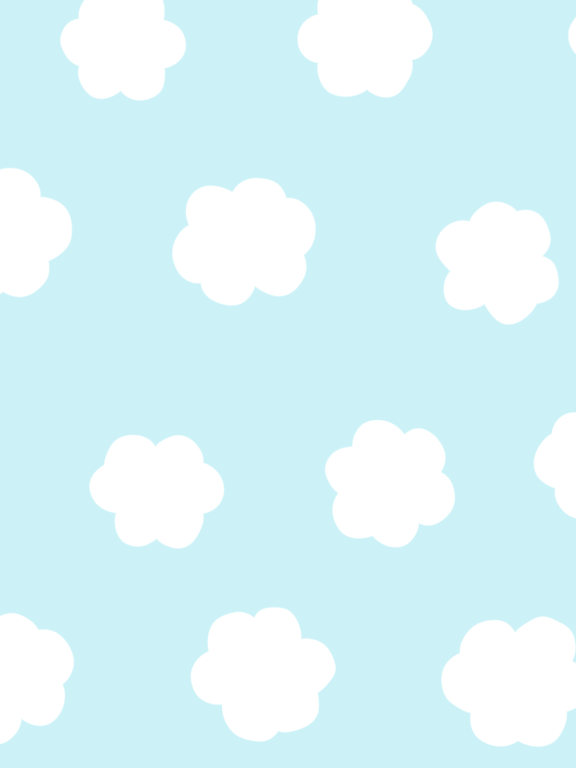
Give the GLSL for this pattern, as a Shadertoy shader.

```glsl
const vec3 SKY = vec3(0.80, 0.95, 0.97);
const vec3 CLOUD = vec3(1.0);
const vec2 CELL = vec2(0.42, 0.37);
const vec2 GRID_OFFSET = vec2(0.18, 0.035);
const float TAU = 6.2831853;
const int LOBES = 6;

vec2 hash2(vec2 p) {
    vec3 q = fract(p.xyx * vec3(0.1031, 0.1030, 0.0973));
    q += dot(q, q.yzx + 33.33);
    return fract((q.xx + q.yz) * q.zy);
}

float gradientNoise(vec2 p) {
    vec2 cell = floor(p);
    vec2 f = fract(p);
    vec2 blend = f * f * f * (f * (f * 6.0 - 15.0) + 10.0);
    vec4 corner;
    for (int i = 0; i < 4; i++) {
        vec2 o = vec2(i & 1, i >> 1);
        corner[i] = dot(hash2(cell + o + 40.0) * 2.0 - 1.0, f - o);
    }
    vec2 edge = mix(corner.xz, corner.yw, blend.x);
    return mix(edge.x, edge.y, blend.y);
}

// Hand-drawn wobble of the outlines
vec2 wobble(vec2 p, float frequency, float amount) {
    vec2 q = p * frequency;
    return p + amount * vec2(gradientNoise(q), gradientNoise(q + 17.3));
}

// Ring of uneven round lobes around a solid core
float cloudDistance(vec2 p, vec2 seed) {
    float dist = length(p) - 0.07;
    float turn = hash2(seed + 5.0).x * TAU;
    for (int i = 0; i < LOBES; i++) {
        vec2 rnd = hash2(seed * 7.0 + float(i) * 3.7 + 11.0);
        float angle = turn + (float(i) + 0.3 * (rnd.x - 0.5)) * TAU / float(LOBES);
        vec2 center = vec2(0.073, 0.064) * vec2(cos(angle), sin(angle));
        float radius = mix(0.045, 0.054, rnd.y);
        dist = min(dist, length(p - center) - radius);
    }
    return dist;
}

// Staggered, jittered rows of clouds
float cloudField(vec2 p) {
    float dist = 1.0;
    float baseRow = floor(p.y / CELL.y);
    for (int j = -1; j <= 1; j++) {
        float row = baseRow + float(j);
        float stagger = 0.5 * mod(row, 2.0);
        float baseColumn = floor(p.x / CELL.x - stagger);
        for (int i = -1; i <= 1; i++) {
            vec2 id = vec2(baseColumn + float(i), row) + 20.0;
            vec2 center = (id - 20.0 + vec2(0.5 + stagger, 0.5)) * CELL;
            center += (hash2(id) - 0.5) * vec2(0.10, 0.08);
            float size = mix(0.9, 1.1, hash2(id + 60.0).x);
            dist = min(dist, cloudDistance((p - center) / size, id) * size);
        }
    }
    return dist;
}

void mainImage(out vec4 fragColor, in vec2 fragCoord) {
    vec2 p = fragCoord / iResolution.x + GRID_OFFSET;
    float pixel = 1.0 / iResolution.x;
    float dist = cloudField(wobble(p, 16.0, 0.008));
    float cover = 1.0 - smoothstep(-pixel, pixel, dist);
    fragColor = vec4(mix(SKY, CLOUD, cover), 1.0);
}
```
